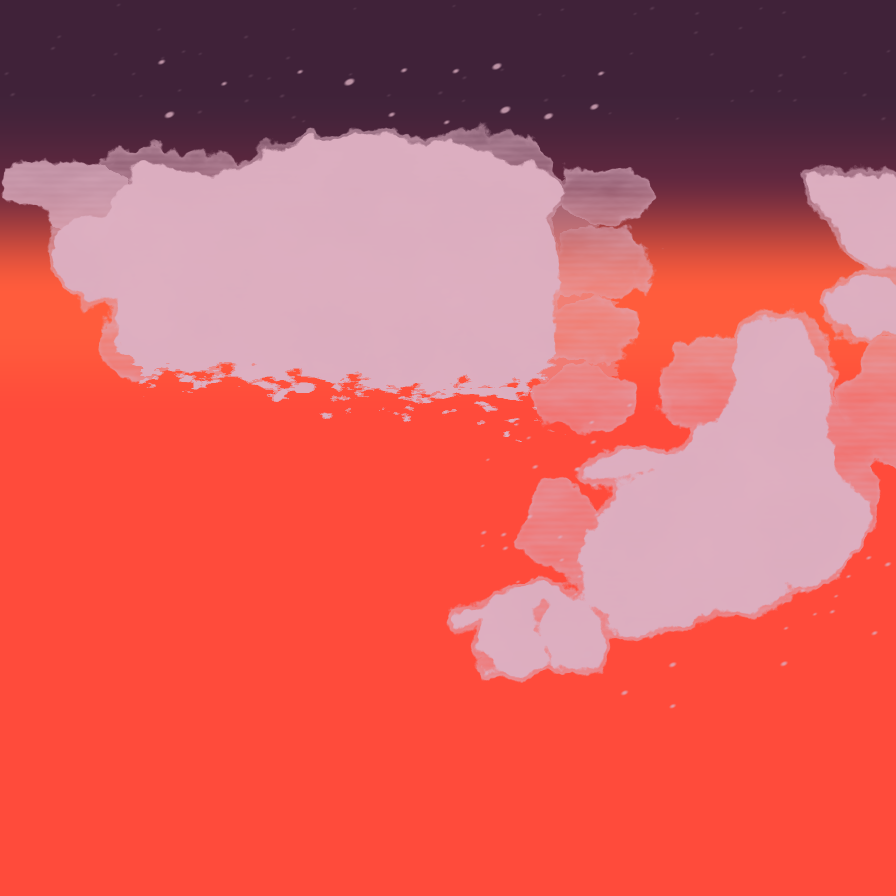
This background is drawn by a WebGL 2 fragment shader. Its source:

```glsl
#version 300 es
precision highp float;
uniform vec2 u_resolution;
out vec4 fragColor;

const vec3 FLAME = vec3(1.0, 0.293, 0.23);
const vec3 GLOW = vec3(1.0, 0.36, 0.235);
const vec3 WINE = vec3(0.40, 0.16, 0.25);
const vec3 NIGHT = vec3(0.25, 0.135, 0.225);
const vec3 PINK = vec3(0.865, 0.685, 0.755);
const float WARP = 0.036;       // billow displacement
const float RAGGED = 0.014;     // fine edge roughness
const float TEAR = 0.10;        // dry brush strength below the large cloud
const float WASH = 0.53;        // opacity of the thin paint
const float MERGE = 0.012;      // rounding where puffs join

vec2 hash2(vec2 p) {
    vec3 q = fract(p.xyx * vec3(0.1031, 0.1030, 0.0973));
    q += dot(q, q.yzx + 33.33);
    return 2.0 * fract((q.xx + q.yz) * q.zy) - 1.0;
}

float gradientNoise(vec2 p) {
    vec2 i = floor(p), f = fract(p);
    vec2 s = f * f * f * (f * (f * 6.0 - 15.0) + 10.0);
    vec2 e = vec2(1.0, 0.0);
    float low = mix(dot(hash2(i), f), dot(hash2(i + e), f - e), s.x);
    float high = mix(dot(hash2(i + e.yx), f - e.yx), dot(hash2(i + 1.0), f - 1.0), s.x);
    return mix(low, high, s.y);
}

float fbm(vec2 p) {
    float sum = 0.0, gain = 0.7;
    for (int i = 0; i < 5; i++) {
        sum += gain * gradientNoise(p);
        p = mat2(1.6, 1.2, -1.2, 1.6) * p + 7.3;
        gain *= 0.5;
    }
    return sum;
}

// Approximate distance to an ellipse
float puff(vec2 p, float x, float y, float rx, float ry) {
    vec2 q = p - vec2(x, y), r = vec2(rx, ry);
    float k = length(q / r);
    return k * (k - 1.0) / max(length(q / (r * r)), 0.001);
}

float roundBox(vec2 p, vec2 halfSize, float r) {
    vec2 q = abs(p) - halfSize + r;
    return length(max(q, 0.0)) + min(max(q.x, q.y), 0.0) - r;
}

float join(float a, float b) {
    float h = max(MERGE - abs(a - b), 0.0) / MERGE;
    return min(a, b) - h * h * MERGE * 0.25;
}

float cover(float d) {
    float w = max(0.0018, 0.8 / u_resolution.y);
    return smoothstep(w, -w, d);
}

// Slanted paint drops on a jittered grid, kept inside an ellipse
float flecks(vec2 p, float cells, float size, float density, vec4 area) {
    vec2 id = floor(p * cells), h = hash2(id + cells), k = hash2(id + 91.7);
    vec2 c = (id + 0.5) / cells;
    float on = step(puff(c, area.x, area.y, area.z, area.w), 0.0) * step(k.x * 0.5 + 0.5, density);
    vec2 q = p - c - 0.28 * h / cells;
    q = vec2(q.x * 0.9 + q.y * 0.4, q.y * 0.9 - q.x * 0.4) * vec2(0.75, 1.3);
    return on * cover(length(q) - size * (0.8 + 0.3 * k.y));
}

vec3 sky(float y) {
    vec3 c = mix(FLAME, GLOW, smoothstep(0.53, 0.64, y));
    c = mix(c, WINE, smoothstep(0.67, 0.81, y));
    return mix(c, NIGHT, smoothstep(0.77, 0.90, y));
}

void main() {
    vec2 uv = gl_FragCoord.xy / u_resolution;
    vec2 p = uv + WARP * vec2(fbm(uv * 14.0), fbm(uv * 14.0 + 37.0));
    float rough = RAGGED * fbm(uv * 42.0);
    float streak = fbm(uv * vec2(34.0, 88.0));

    // Large cloud, torn along its base
    vec2 slanted = p - vec2(0.37, 0.685) + vec2(0.0, 0.08 * (p.x - 0.37));
    float large = roundBox(slanted, vec2(0.243, 0.112), 0.06);
    large = join(large, puff(p, 0.43, 0.785, 0.19, 0.062));
    large = join(large, puff(p, 0.14, 0.715, 0.085, 0.055));
    large += rough + TEAR * streak * smoothstep(0.62, 0.56, uv.y);

    // Rising cloud with its small trailing puffs
    float rising = puff(p, 0.872, 0.55, 0.055, 0.10);
    rising = join(rising, puff(p, 0.84, 0.447, 0.105, 0.10));
    rising = join(rising, puff(p, 0.735, 0.375, 0.09, 0.083));
    rising = join(rising, puff(p, 0.715, 0.478, 0.055, 0.02));
    rising = join(rising, puff(p, 0.905, 0.41, 0.058, 0.055));
    rising = join(rising, puff(p, 0.82, 0.35, 0.06, 0.035));
    float trail = join(puff(p, 0.575, 0.28, 0.035, 0.038), puff(p, 0.64, 0.29, 0.033, 0.036));
    trail = join(trail, join(puff(p, 0.54, 0.316, 0.038, 0.012), puff(p, 0.605, 0.327, 0.05, 0.014)));
    rising = join(rising, trail) + rough;

    // Cloud cut by the right side
    float side = join(puff(p, 0.955, 0.788, 0.056, 0.022), puff(p, 1.0, 0.752, 0.06, 0.055));
    side = join(side, puff(p, 0.98, 0.655, 0.058, 0.03)) + rough;
    float solid = min(min(large, rising), side);

    // Thin washes around the solid paint
    float arm = join(puff(p, 0.075, 0.793, 0.07, 0.028), puff(p, 0.09, 0.755, 0.04, 0.03)) + rough;
    float thin = min(puff(p, 0.20, 0.80, 0.10, 0.032), puff(p, 0.545, 0.82, 0.07, 0.035));
    thin = min(thin, puff(p, 0.15, 0.615, 0.035, 0.04));
    thin = min(thin, min(puff(p, 0.80, 0.575, 0.06, 0.055), puff(p, 0.628, 0.408, 0.042, 0.052)));
    thin = min(thin, min(puff(p, 0.925, 0.455, 0.05, 0.09), puff(p, 0.885, 0.61, 0.045, 0.04)));
    thin = min(thin, puff(p, 1.0, 0.55, 0.065, 0.075));
    for (int i = 0; i < 4; i++) {
        float n = float(i);
        thin = min(thin, puff(p, 0.672 - 0.007 * n, 0.781 - 0.076 * n, 0.06, 0.038));
    }
    thin = min(thin + rough, solid - 0.006);
    float column = puff(p, 0.635, 0.665, 0.055, 0.14) + 0.04 * streak;
    float grain = 0.28 * fbm(uv * vec2(12.0, 40.0)) + 0.025 * sin(uv.y * 850.0);
    float rim = 0.10 * smoothstep(-0.008, 0.0, thin);
    float wash = max(cover(thin) * (WASH + grain + rim), 0.42 * cover(column));
    wash = max(wash, cover(arm) * (0.82 + 0.5 * grain));

    // Spatter
    float drops = flecks(uv, 19.0, 0.0036, 0.55, vec4(0.43, 0.89, 0.31, 0.06));
    drops = max(drops, flecks(uv, 21.0, 0.0035, 0.50, vec4(0.76, 0.255, 0.15, 0.055)));
    drops = max(drops, flecks(uv, 52.0, 0.0020, 0.32, vec4(0.94, 0.33, 0.10, 0.07)));
    drops = max(drops, flecks(uv, 58.0, 0.0018, 0.16, vec4(0.66, 0.43, 0.15, 0.12)));
    float dust = flecks(uv, 42.0, 0.0014, 0.22, vec4(0.5, 0.95, 1.2, 0.10));

    // Compose from the sky forward
    vec3 color = sky(uv.y);
    color = mix(color, PINK, 0.16 * dust);
    color = mix(color, PINK, clamp(wash, 0.0, 0.95));
    color = mix(color, PINK, 0.8 * drops);
    color = mix(color, PINK + 0.012 * fbm(uv * 9.0), 0.98 * cover(solid));
    fragColor = vec4(color, 1.0);
}
```
